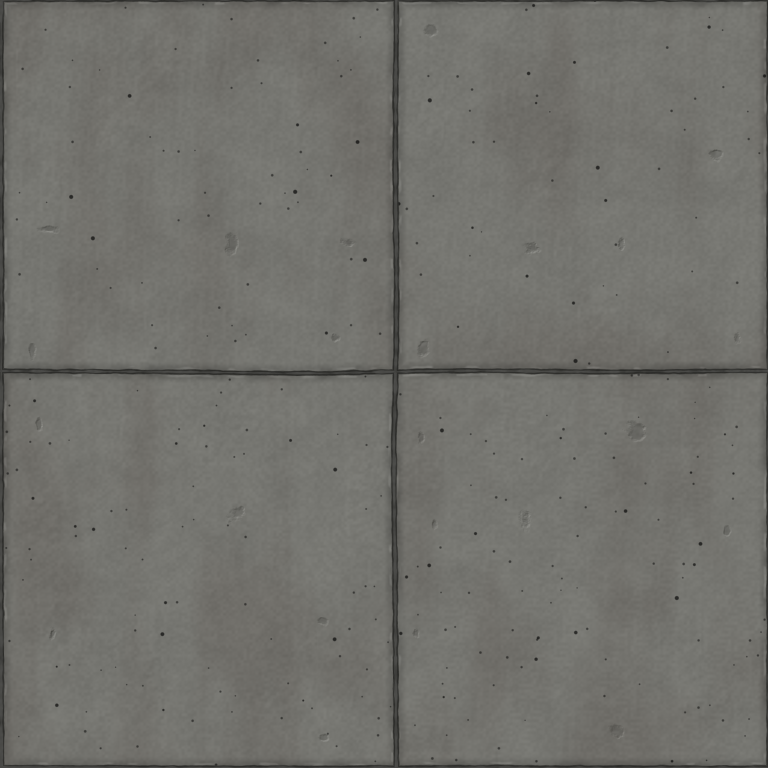
A three.js fragment shader for this texture:

```glsl
// Weathered concrete slabs, two by two, with dark rough joints, pits and chips.
varying vec2 vUv;

const vec3 COOL_CONCRETE = vec3(0.465, 0.465, 0.445);
const vec3 WARM_CONCRETE = vec3(0.435, 0.428, 0.408);
const vec3 JOINT_DARK = vec3(0.18, 0.18, 0.17);
const vec3 JOINT_FILL = vec3(0.29, 0.29, 0.28);
const vec2 EDGE_JOINT = vec2(0.0015, 0.0005);  // joint shared by opposite borders
const vec2 MID_JOINT = vec2(0.515, 0.516);
const vec2 JOINT_HALF = vec2(0.0037, 0.0031);  // half widths: upright, level
const float JOINT_WANDER = 0.0045;
const float JOINT_ROUGH = 0.0026;
const float SOFT = 0.0011;
const vec2 LIGHT_STEP = vec2(-0.0010, 0.0012);
const float RELIEF = 0.17;
const float GRAIN = 0.028;
const float CHIP_CELLS = 8.0;
const float CHIP_CHANCE = 0.30;

float hash(vec2 p) {
  return fract(sin(dot(p, vec2(127.1, 311.7))) * 43758.5453);
}

float noise(vec2 p) {
  vec2 i = floor(p), f = fract(p);
  f = f * f * (3.0 - 2.0 * f);
  return mix(mix(hash(i), hash(i + vec2(1.0, 0.0)), f.x),
             mix(hash(i + vec2(0.0, 1.0)), hash(i + 1.0), f.x), f.y);
}

float fbm(vec2 p) {
  float sum = 0.0, amp = 0.5;
  for (int i = 0; i < 4; i++) {
    sum += amp * noise(p);
    p = p * 2.03 + 17.3;
    amp *= 0.5;
  }
  return sum;
}

// Round air holes: one possible pit per cell.
float pits(vec2 p, float cells, float chance, float radius) {
  vec2 id = floor(p * cells);
  vec2 centre = (id + 0.2 + 0.6 * vec2(hash(id + 3.1), hash(id + 7.7))) / cells;
  float r = radius * mix(0.5, 1.2, hash(id + 11.3));
  float present = step(hash(id + 19.9), chance);
  return present * (1.0 - smoothstep(r - SOFT, r + SOFT, length(p - centre)));
}

// Ragged shallow chips, taller than wide or wider than tall.
float chips(vec2 p) {
  vec2 id = floor(p * CHIP_CELLS);
  vec2 centre = (id + 0.3 + 0.4 * vec2(hash(id + 2.3), hash(id + 5.9))) / CHIP_CELLS;
  float r = mix(0.006, 0.017, pow(hash(id + 8.1), 2.0));
  float stretch = mix(0.6, 1.6, hash(id + 13.7));
  float d = length((p - centre) * vec2(stretch, 1.0 / stretch));
  d += r * 1.5 * (fbm(p * 95.0) - 0.45);
  return step(hash(id + 23.3), CHIP_CHANCE) * (1.0 - smoothstep(0.35 * r, r, d));
}

float surfaceHeight(vec2 p) {
  float ridges = smoothstep(0.62, 0.78, noise(p * vec2(30.0, 12.0)));
  return 0.55 * fbm(p * 48.0) + 0.3 * ridges * noise(p * 130.0)
       - 0.75 * chips(p) * (0.5 + noise(p * 160.0));
}

// Signed gap to the nearest joint on one axis; negative inside the joint.
float jointGap(float across, float along, float edge, float mid, float halfWidth) {
  float side = step(0.5 * mid, across) + step(0.5 * (mid + 1.0), across);
  float line = side < 0.5 ? edge : (side < 1.5 ? mid : edge + 1.0);
  float middle = 1.0 - abs(side - 1.0);
  float wander = JOINT_WANDER * mix(0.3, 1.0, middle)
               * (noise(vec2(along * 5.0, mid * 40.0 + side)) - 0.5);
  float rough = JOINT_ROUGH * (fbm(vec2(along * 65.0, across * 110.0)) - 0.47);
  return abs(across - line - wander) - halfWidth + rough;
}

void main() {
  vec2 p = vUv;
  vec2 slab = step(MID_JOINT, p);
  vec2 q = p + slab * vec2(3.0, 5.0);  // separate wear for each slab

  // Cloudy staining and faint upright streaks.
  float cloud = fbm(q * 6.0 + 4.0);
  float streak = fbm(q * vec2(22.0, 4.0) + 31.0);
  float stain = 0.55 * cloud + 0.45 * streak + 0.06 * (hash(slab + 6.0) - 0.5);
  vec3 colour = mix(WARM_CONCRETE, COOL_CONCRETE, smoothstep(0.30, 0.56, stain));
  colour *= 1.0 + 0.09 * (fbm(q * 28.0) - 0.47);

  // Relief lit from the upper left, then fine grain.
  float slope = surfaceHeight(q) - surfaceHeight(q + LIGHT_STEP);
  colour += clamp(RELIEF * slope, -0.13, 0.09);
  colour += GRAIN * (noise(q * 260.0) - 0.5);
  colour *= 1.0 - 0.10 * chips(q);

  // Small and larger pits.
  float holes = 0.5 * pits(q, 58.0, 0.08, 0.0014) + 0.65 * pits(q + 0.37, 23.0, 0.11, 0.0022);
  colour *= 1.0 - min(holes, 0.7);

  // Joints, with grime and broken pale lips beside them.
  float gapX = jointGap(p.x, p.y, EDGE_JOINT.x, MID_JOINT.x, JOINT_HALF.x);
  float gapY = jointGap(p.y, p.x, EDGE_JOINT.y, MID_JOINT.y, JOINT_HALF.y);
  float gap = min(gapX, gapY);
  float grime = 1.0 - smoothstep(0.0, 0.012, gap);
  colour *= 1.0 - 0.16 * grime * (0.4 + noise(p * 45.0));
  float lip = smoothstep(0.0, 0.0015, gap) * (1.0 - smoothstep(0.002, 0.005, gap));
  colour += 0.07 * lip * smoothstep(0.55, 0.8, noise(p * 70.0 + 9.0));

  float rim = smoothstep(-0.0030, -0.0010, gap);
  float crevice = clamp(rim + 0.9 * (noise(p * 85.0) - 0.45), 0.0, 1.0);
  vec3 joint = mix(JOINT_FILL, JOINT_DARK, crevice);
  joint += GRAIN * (noise(p * 230.0) - 0.5);
  colour = mix(joint, colour, smoothstep(-SOFT, SOFT, gap));

  gl_FragColor = vec4(colour, 1.0);
}
```
